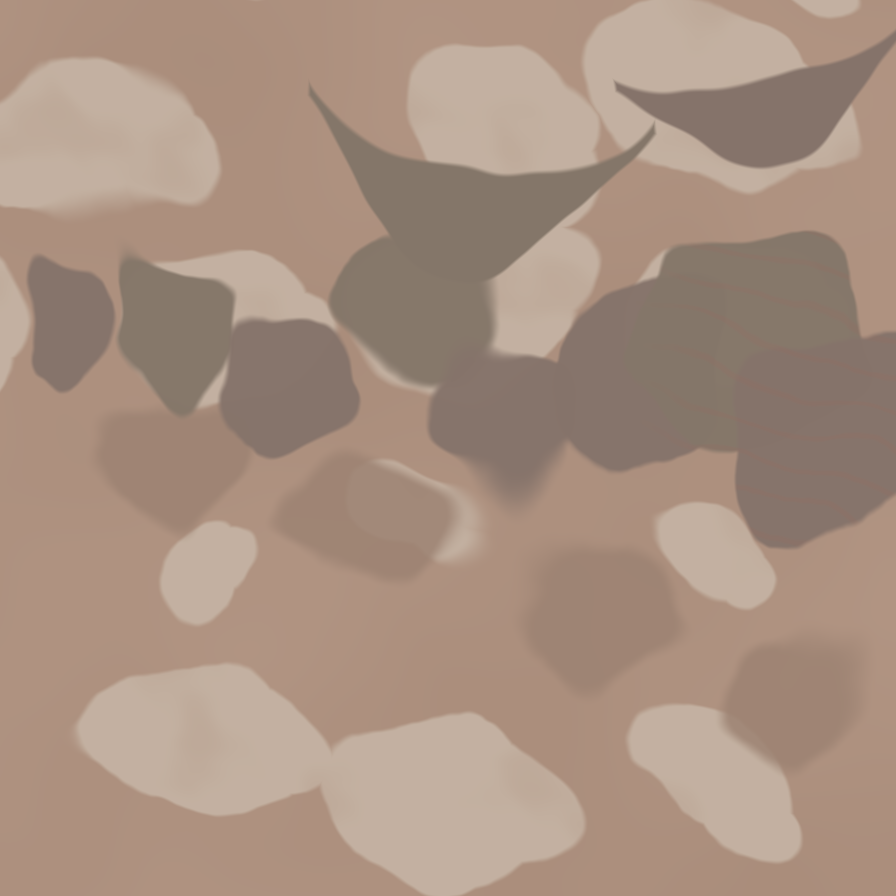
This pattern is drawn by a Shadertoy shader. Its source:

```glsl
// Weathered camouflage: pale stones on a clay ground, crossed by a band of
// grey chips and curved horns. Stones come from a jittered cell grid, chips
// from rounded half-planes along a path; layered sines roughen every outline.

const vec3 CLAY  = vec3(0.680, 0.567, 0.497);
const vec3 STONE = vec3(0.764, 0.692, 0.630);
const vec3 VEIL  = vec3(0.612, 0.510, 0.447);
const vec3 UMBER = vec3(0.522, 0.451, 0.416);
const vec3 OLIVE = vec3(0.518, 0.463, 0.411);
const vec3 RUST  = vec3(0.560, 0.430, 0.385);

vec2 hash2(vec2 p) {
    vec3 q = fract(p.xyx * vec3(0.1031, 0.1030, 0.0973));
    q += dot(q, q.yzx + 33.33);
    return fract((q.xx + q.yz) * q.zy);
}

mat2 rotation(float a) {
    return mat2(cos(a), -sin(a), sin(a), cos(a));
}

// Layered sines, roughly -1 to 1
float waves(vec2 p) {
    float sum = 0.0, amp = 0.5;
    for (int i = 0; i < 4; i++) {
        p = mat2(0.8, -0.6, 0.6, 0.8) * p * 1.6 + 1.7;
        sum += amp * sin(p.x + sin(p.y * 1.3));
        amp *= 0.55;
    }
    return sum;
}

vec2 warp(vec2 p, float amp, float freq) {
    return p + amp * vec2(waves(p * freq), waves(p * freq + 9.0));
}

float smoothMax(float a, float b, float k) {
    float h = max(k - abs(a - b), 0.0) / k;
    return max(a, b) + 0.25 * k * h * h;
}

float ellipse(vec2 p, vec2 r) {
    return (length(p / r) - 1.0) * min(r.x, r.y);
}

// Irregular five-sided patch with rounded corners
float chip(vec2 p, float size, float seed) {
    float d = -size;
    for (int i = 0; i < 5; i++) {
        vec2 h = hash2(vec2(float(i) + 3.0, seed));
        float a = (float(i) + 0.5 * h.x) * 1.2566;
        float side = dot(p, vec2(cos(a), sin(a))) - size * (0.75 + 0.45 * h.y);
        d = smoothMax(d, side, size * 0.35);
    }
    return d;
}

// Curved stroke, thick in the middle with thin tails
float horn(vec2 p, float len, float bend, float width) {
    float t = p.x / len;
    float taper = max(1.0 - t * t, 0.0);
    float slope = 2.0 * bend * t / len;
    float d = abs(p.y - bend * t * t) - width * (0.12 + taper * taper);
    return max(d / sqrt(1.0 + slope * slope), abs(p.x) - len);
}

// Distance to the nearest two-lobed stone of a jittered grid
float stones(vec2 p, vec2 grid) {
    float d = 1.0;
    vec2 home = floor(p * grid);
    for (int y = -1; y <= 1; y++)
    for (int x = -1; x <= 1; x++) {
        vec2 id = home + vec2(x, y);
        vec2 h = hash2(id + 17.0), g = hash2(id + 51.0);
        vec2 c = (id + 0.5 + 0.5 * (h - 0.5)) / grid;
        float bare = exp(-pow((c.y - 0.38) / 0.1, 2.0));
        float size = mix(0.7, 1.25, g.x) * (1.0 - 0.45 * bare);
        vec2 q = rotation((g.y - 0.5) * 1.4) * (p - c);
        vec2 r = size * vec2(0.116, 0.083);
        d = min(d, ellipse(q, r));
        d = min(d, ellipse(q - r * vec2(0.6, g.x - 0.7), r * 0.65));
    }
    return d;
}

float cover(float d, float soft) {
    return 1.0 - smoothstep(-soft, soft, d);
}

void mainImage(out vec4 fragColor, in vec2 fragCoord) {
    float span = min(iResolution.x, iResolution.y);
    vec2 p = fragCoord / span;
    float edge = max(0.0028, 0.8 / span);
    float soft = edge + 0.018 * smoothstep(0.25, 0.8, waves(p * 5.0));
    vec2 q = warp(warp(p, 0.024, 8.0), 0.002, 45.0);

    // Ground and stones, both faintly mottled
    float mottle = waves(p * 4.0 + 5.0);
    vec3 col = CLAY + 0.014 * mottle;
    vec3 stone = mix(STONE, CLAY, 0.22 * smoothstep(0.2, 0.9, waves(p * 13.0)));
    col = mix(col, stone, cover(stones(q, vec2(3.0, 4.0)), soft));

    // Thin brown veils falling towards the right
    for (int i = 0; i < 4; i++) {
        float k = float(i);
        vec2 c = vec2(0.2 + 0.23 * k, 0.5 - 0.09 * k);
        float d = chip(q - c, 0.075, k + 40.0);
        col = mix(col, VEIL, 0.85 * cover(d, soft + 0.006));
    }

    // Horns above the band
    for (int i = 0; i < 2; i++) {
        float k = float(i);
        vec2 c = vec2(0.52 + 0.34 * k, 0.75 + 0.12 * k);
        vec2 s = rotation(-0.12 + 0.3 * k) * (warp(p, 0.012, 9.0) - c);
        float d = horn(s, 0.19 - 0.02 * k, 0.13 - 0.07 * k, 0.052 - 0.008 * k);
        col = mix(col, mix(OLIVE, UMBER, k), cover(d, edge));
    }

    // Band of chips, growing and streaked with rust to the right
    float streak = smoothstep(0.8, 1.0, sin(q.y * 150.0 + 30.0 * q.x * q.x));
    streak *= 0.35 * smoothstep(0.7, 0.8, p.x);
    for (int i = 0; i < 8; i++) {
        float k = float(i), x = (k + 0.6) / 8.0;
        vec2 h = hash2(vec2(k, 23.0));
        vec2 c = vec2(x, 0.62 - 0.06 * x + 0.065 * sin(k * 2.4 + 0.5));
        float d = chip(q - c, mix(0.06, 0.12, x) * (0.85 + 0.3 * h.x), k);
        vec3 tint = mix(UMBER, OLIVE, step(0.6, h.y));
        col = mix(col, mix(tint, RUST, streak), 0.97 * cover(d, soft));
    }

    fragColor = vec4(col, 1.0);
}
```
